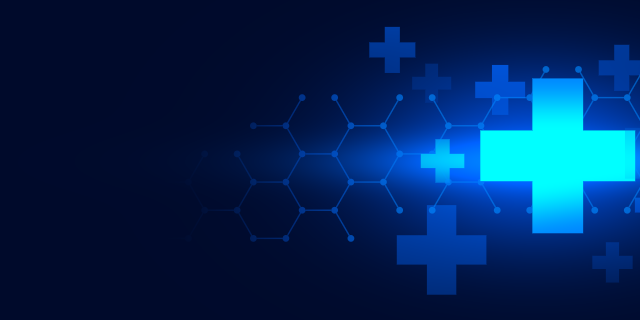
Write a WebGL 2 fragment shader that draws this background.

```glsl
#version 300 es
precision highp float;
// Dark blue backdrop with a wide glow and a horizontal light beam, a tilted band
// of hexagon mesh with round nodes, and translucent plus shapes around a bright one.
// Built from Gaussian falloffs, a folded hexagonal lattice and box distances.

uniform vec2 u_resolution;
out vec4 fragColor;

// All lengths are in canvas heights.
const vec3 NIGHT = vec3(0.0, 0.04, 0.17);
const vec3 GLOW = vec3(0.0, 0.27, 0.70);
const vec3 BEAM = vec3(0.0, 0.24, 0.50);
const vec3 BLUE = vec3(0.0, 0.36, 0.92);
const vec3 AZURE = vec3(0.0, 0.53, 1.0);
const vec3 CYAN = vec3(0.0, 1.0, 1.0);

const vec2 GLOW_CENTER = vec2(1.68, 0.51);
const vec2 GLOW_SIZE = vec2(0.50, 0.28);
const vec2 BEAM_CENTER = vec2(1.67, 0.495);
const vec2 BEAM_SIZE = vec2(0.62, 0.075);

const vec2 HEX_ORIGIN = vec2(0.995, 0.607);
const float HEX_SIDE = 0.1016;
const float LINE_RADIUS = 0.0022;
const float NODE_RADIUS = 0.0105;

const vec3 MAIN_PLUS = vec3(1.743, 0.513, 0.242); // center, half length
const float ARM_RATIO = 0.328;

// Small pluses: center, half length, opacity.
const int PLUS_COUNT = 9;
const vec4 PLUSES[PLUS_COUNT] = vec4[PLUS_COUNT](
  vec4(1.226, 0.844, 0.072, 0.50), vec4(1.349, 0.740, 0.061, 0.20),
  vec4(1.563, 0.719, 0.078, 0.72), vec4(1.383, 0.497, 0.068, 0.80),
  vec4(1.380, 0.219, 0.140, 0.48), vec4(1.914, 0.180, 0.063, 0.24),
  vec4(1.943, 0.788, 0.072, 0.42), vec4(2.055, 0.359, 0.071, 0.65),
  vec4(2.195, 0.521, 0.242, 0.25));

float gaussian(vec2 p, vec2 size) {
  p /= size;
  return exp(-dot(p, p));
}

float boxDistance(vec2 p, vec2 halfSize) {
  vec2 d = abs(p) - halfSize;
  return length(max(d, 0.0)) + min(max(d.x, d.y), 0.0);
}

float plusDistance(vec2 p, float halfLength) {
  vec2 bar = halfLength * vec2(1.0, ARM_RATIO);
  return min(boxDistance(p, bar), boxDistance(p, bar.yx));
}

float segmentDistance(vec2 p, vec2 a, vec2 b) {
  vec2 ab = b - a;
  return length(p - a - ab * clamp(dot(p - a, ab) / dot(ab, ab), 0.0, 1.0));
}

float coverage(float distance) {
  return clamp(0.5 - distance * u_resolution.y, 0.0, 1.0);
}

// The mesh covers a band that steps upward to the right.
bool edgeVisible(vec2 middle) {
  float top = middle.x > 1.54 ? 0.766 : 0.674;
  float bottom = middle.x < 1.12 ? 0.245 : 0.362;
  bool cutCorner = middle.x < 0.78 && middle.y > 0.51;
  return middle.y < top && middle.y > bottom && !cutCorner;
}

// Center of the hexagon containing p, from two interleaved grids.
vec2 hexCenter(vec2 p) {
  vec2 period = HEX_SIDE * vec2(3.0, sqrt(3.0));
  vec2 q = p - HEX_ORIGIN;
  vec2 a = round(q / period) * period;
  vec2 b = (floor(q / period) + 0.5) * period;
  return HEX_ORIGIN + (distance(q, a) < distance(q, b) ? a : b);
}

// x: distance to the lines, y: distance to the nodes.
vec2 meshDistance(vec2 p) {
  vec2 center = hexCenter(p);
  vec2 nearest = vec2(1.0);
  for (int i = 0; i < 12; i++) {
    float angle = radians(60.0) * float(i / 2);
    vec2 a = center + HEX_SIDE * vec2(cos(angle), sin(angle));
    // Even steps trace the outline, odd steps the spokes leading outward.
    vec2 side = center + HEX_SIDE * vec2(cos(angle + radians(60.0)), sin(angle + radians(60.0)));
    vec2 b = i % 2 == 0 ? side : 2.0 * a - center;
    if (edgeVisible(0.5 * (a + b))) {
      float node = min(distance(p, a), distance(p, b));
      nearest = min(nearest, vec2(segmentDistance(p, a, b), node));
    }
  }
  return nearest - vec2(LINE_RADIUS, NODE_RADIUS);
}

void main() {
  vec2 p = gl_FragCoord.xy / u_resolution.y;

  // Backdrop light
  float beam = gaussian(p - BEAM_CENTER, BEAM_SIZE);
  vec3 color = NIGHT + GLOW * gaussian(p - GLOW_CENTER, GLOW_SIZE) + BEAM * beam;

  // Main plus, brightest along its horizontal bar
  vec2 q = p - MAIN_PLUS.xy;
  float falloff = smoothstep(0.075, 0.26, abs(q.y) + 0.15 * q.x * sign(-q.y) * step(q.y, 0.0));
  color = mix(color, mix(CYAN, AZURE, falloff), coverage(plusDistance(q, MAIN_PLUS.z)));

  // Small pluses, tinted cyan inside the beam
  for (int i = 0; i < PLUS_COUNT; i++) {
    vec4 plus = PLUSES[i];
    vec2 r = p - plus.xy;
    float opacity = plus.w * (1.0 + 0.2 * r.y / plus.z);
    color = mix(color, mix(BLUE, CYAN, beam), opacity * coverage(plusDistance(r, plus.z)));
  }

  // Mesh, fading out to the left
  vec2 mesh = meshDistance(p);
  float ink = max(0.55 * coverage(mesh.x), 0.65 * coverage(mesh.y));
  vec3 meshColor = max(color, mix(BLUE, AZURE, smoothstep(0.9, 1.4, p.x)));
  color = mix(color, meshColor, ink * smoothstep(0.5, 1.2, p.x));

  fragColor = vec4(min(color, 1.0), 1.0);
}
```
